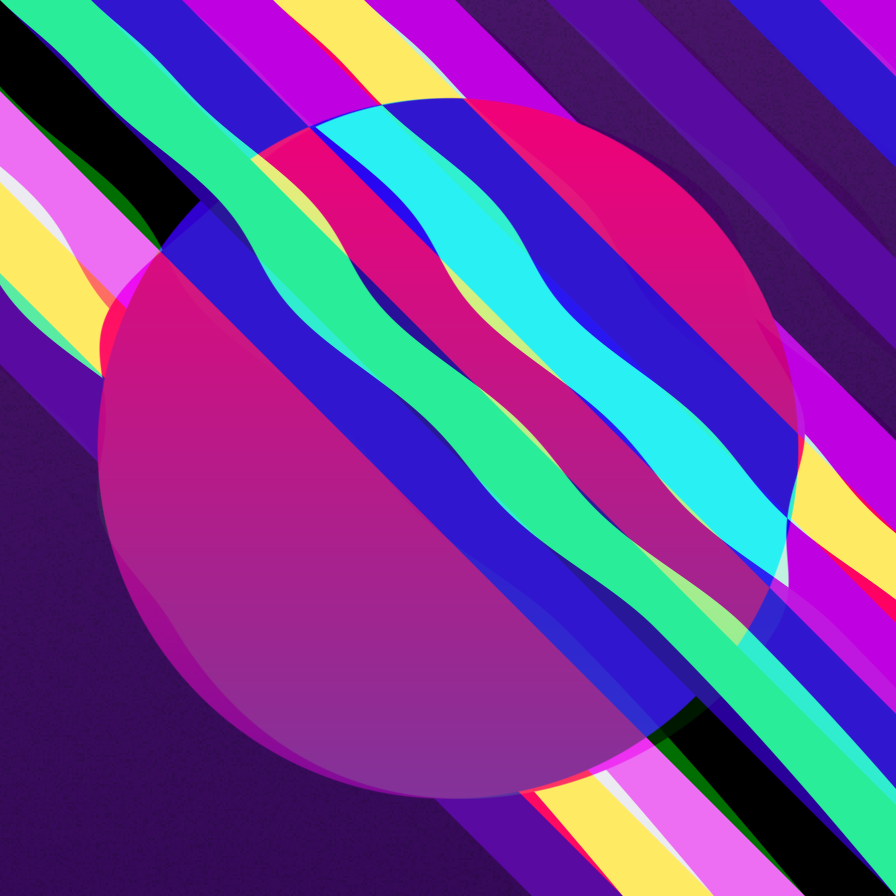
Reproduce this background procedurally as a WebGL 1 fragment shader.

```glsl
precision highp float;
// Diagonal stripes crossing a gradient disc, with the green channel rippled sideways.

uniform vec2 u_resolution;

const float STRIPE_WIDTH = 0.1016;
const vec2 DISC_CENTER = vec2(0.5, 0.4995);
const float DISC_RADIUS = 0.391;

const vec3 BLACK = vec3(0.0);
const vec3 GREEN = vec3(0.16, 0.93, 0.60);
const vec3 BLUE = vec3(0.19, 0.09, 0.81);
const vec3 MAGENTA = vec3(0.75, 0.0, 0.88);
const vec3 YELLOW = vec3(1.0, 0.92, 0.39);
const vec3 PINK = vec3(0.93, 0.43, 0.95);
const vec3 VIOLET = vec3(0.35, 0.04, 0.63);
const vec3 CYAN = vec3(0.16, 0.94, 0.95);

float hash(vec2 cell) {
  return fract(sin(dot(cell, vec2(12.9898, 78.233))) * 43758.5453);
}

// Dark backdrop with fine grain
vec3 backdrop(vec2 p) {
  vec3 base = mix(vec3(0.21, 0.035, 0.35), vec3(0.28, 0.085, 0.41), p.y);
  float grain = hash(floor(p * 400.0));
  return base * (1.0 - 0.14 * grain * grain * grain);
}

// Stripe colours outside the disc, by index along the diagonal
vec3 outerStripe(float i, vec3 ground) {
  if (i < -4.5) return ground;
  if (i < -3.5) return VIOLET;
  if (i < -2.5) return YELLOW;
  if (i < -1.5) return PINK;
  if (i < -0.5) return BLACK;
  if (i < 0.5) return GREEN;
  if (i < 1.5) return BLUE;
  if (i < 2.5) return MAGENTA;
  if (i < 3.5) return YELLOW;
  if (i < 4.5) return MAGENTA;
  if (i < 5.5) return ground;
  if (i < 6.5) return VIOLET;
  if (i < 7.5) return ground;
  if (i < 8.5) return BLUE;
  return MAGENTA;
}

// Stripe colours inside the disc
vec3 innerStripe(float i, vec3 ground) {
  if (i < -1.5 || i > 3.5) return ground;
  if (i < -0.5) return BLUE;
  if (i < 0.5) return GREEN;
  if (i < 1.5) return ground;
  if (i < 2.5) return CYAN;
  return BLUE;
}

// Straight stripes and disc, before the ripple
vec3 scene(vec2 p, float pixel) {
  float diagonal = (p.x + p.y - 1.0) / STRIPE_WIDTH;
  float edge = floor(diagonal + 0.5);
  float soft = pixel / STRIPE_WIDTH;
  float side = smoothstep(-soft, soft, diagonal - edge);

  vec3 ground = backdrop(p);
  vec3 outer = mix(outerStripe(edge - 1.0, ground),
                   outerStripe(edge, ground), side);

  float rise = clamp((p.y - 0.108) / 0.782, 0.0, 1.0);
  vec3 discColor = mix(vec3(0.51, 0.20, 0.60), vec3(0.95, 0.0, 0.47), rise);
  vec3 inner = mix(innerStripe(edge - 1.0, discColor),
                   innerStripe(edge, discColor), side);

  float distanceToDisc = length(p - DISC_CENTER) - DISC_RADIUS;
  return mix(inner, outer, smoothstep(-pixel, pixel, distanceToDisc));
}

// Sideways offset of the green channel at a depth below the top
float ripple(float depth) {
  float fromPeak = depth - 0.70;
  float waves = 0.0046 + 0.013 * cos(10.47 * fromPeak)
                       + 0.013 * cos(26.74 * fromPeak);
  float tail = 0.0306 * cos(5.236 * fromPeak);
  float body = waves * smoothstep(0.0, 0.12, depth);
  return fromPeak < 0.0 ? body : tail;
}

void main() {
  vec2 p = gl_FragCoord.xy / u_resolution;
  float pixel = 1.0 / min(u_resolution.x, u_resolution.y);

  vec3 color = scene(p, pixel);
  vec2 shifted = p - vec2(ripple(1.0 - p.y), 0.0);
  color.g = scene(shifted, pixel).g;

  gl_FragColor = vec4(color, 1.0);
}
```
